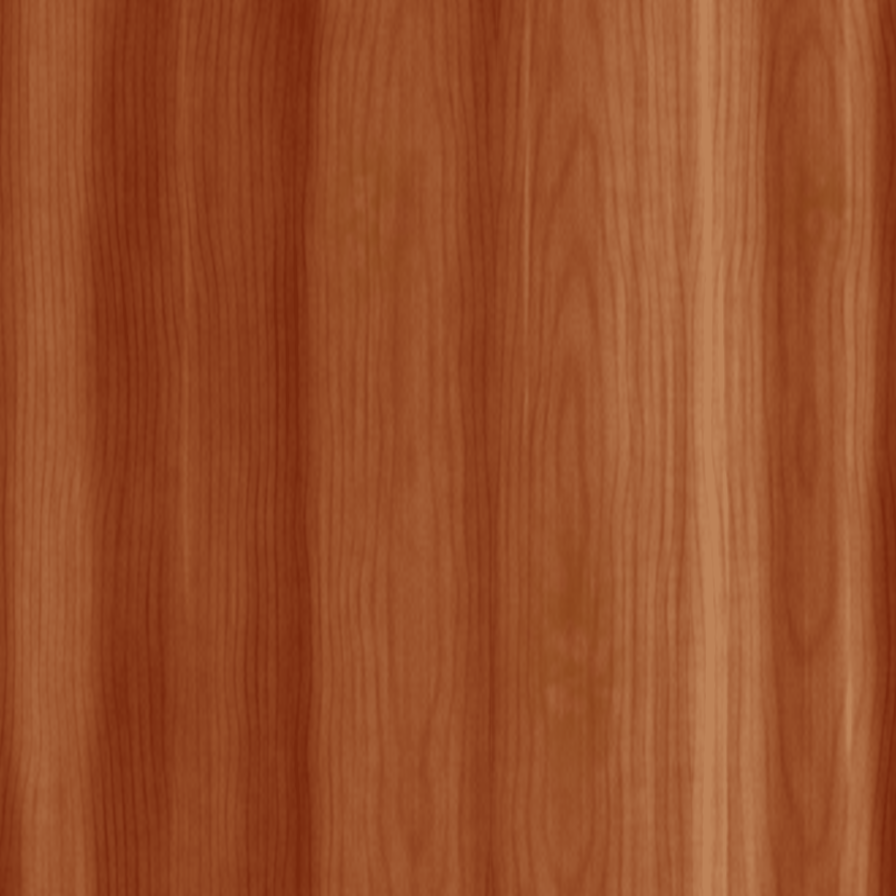
A Shadertoy shader for this texture:

```glsl
const vec3 DEEP_RED = vec3(0.475, 0.160, 0.052);
const vec3 CHERRY = vec3(0.600, 0.310, 0.160);
const vec3 SAPWOOD = vec3(0.720, 0.480, 0.315);
const vec3 STAIN = vec3(0.540, 0.270, 0.085);

const float RING_DENSITY = 88.0;
const float RING_DEPTH = 0.17;
const float HEART_STRETCH = 0.085;
const float HEART_CORE = 0.028;
const float BAND_DRIFT = 0.016;
const float FIBRE_DEPTH = 0.13;
const float SPECK_DEPTH = 0.09;
const float RIB_COUNT = 105.0;

// Lightness of the board at even steps from left to right
const int BAND_COUNT = 25;
const float BANDS[BAND_COUNT] = float[](
    0.22, 0.58, 0.54, 0.20, 0.15, 0.32, 0.34, 0.22, 0.06,
    0.52, 0.58, 0.50, 0.50, 0.27, 0.46, 0.58, 0.60, 0.72,
    0.62, 0.86, 0.80, 0.40, 0.52, 0.76, 0.10);

// Centres of the arched growth rings
const vec2 HEARTS[3] = vec2[](vec2(0.46, 0.48), vec2(0.64, 0.30), vec2(0.90, 0.52));

// Pale streaks: x, half width, lower end, strength
const vec4 STREAKS[6] = vec4[](
    vec4(0.588, 0.0035, 0.48, 0.38), vec4(0.208, 0.0030, 0.30, 0.20),
    vec4(0.748, 0.0060, -0.2, 0.22), vec4(0.790, 0.0050, -0.2, 0.24),
    vec4(0.808, 0.0030, -0.2, 0.22), vec4(0.948, 0.0040, 0.10, 0.26));

// Stained patches: centre, radii
const vec4 PATCHES[3] = vec4[](
    vec4(0.415, 0.76, 0.045, 0.10), vec4(0.640, 0.27, 0.055, 0.13),
    vec4(0.915, 0.77, 0.040, 0.06));

float hash(vec2 p) {
    vec3 q = fract(vec3(p.xyx) * 0.1031);
    q += dot(q, q.yzx + 33.33);
    return fract((q.x + q.y) * q.z);
}

float noise(vec2 p) {
    vec2 cell = floor(p), f = fract(p);
    f = f * f * (3.0 - 2.0 * f);
    return mix(mix(hash(cell), hash(cell + vec2(1, 0)), f.x),
               mix(hash(cell + vec2(0, 1)), hash(cell + vec2(1, 1)), f.x), f.y);
}

// Noise centred on zero
float grain(vec2 p) { return noise(p) - 0.5; }

float bandTone(float x) {
    float s = clamp(x, 0.0, 0.9999) * float(BAND_COUNT - 1);
    int i = int(s);
    return mix(BANDS[i], BANDS[i + 1], smoothstep(0.1, 0.9, fract(s)));
}

// Dark late-wood lines, stretched into tall arches around each heart
float ringLines(vec2 p) {
    float reach = 10.0;
    for (int i = 0; i < 3; i++) {
        vec2 d = p - HEARTS[i];
        reach = min(reach, length(vec3(d.x, d.y * HEART_STRETCH, HEART_CORE)));
    }
    float wobble = 0.024 * grain(p * vec2(9.0, 3.5)) + 0.007 * grain(p * vec2(35.0, 12.0));
    float u = (reach + wobble) * RING_DENSITY;
    float strength = 0.35 + 0.65 * noise(vec2(u * 0.7, p.y * 3.0));
    return pow(0.5 + 0.5 * cos(6.28318 * u), 3.0) * strength;
}

float paleStreaks(vec2 p) {
    float glow = 0.0;
    for (int i = 0; i < 6; i++) {
        vec4 s = STREAKS[i];
        float x = p.x - s.x - 0.008 * grain(vec2(s.x * 90.0, p.y * 3.0));
        float along = smoothstep(s.z, s.z + 0.08, p.y) * (1.0 - smoothstep(0.86, 1.15, p.y));
        along *= 0.45 + 0.8 * noise(vec2(s.x * 70.0, p.y * 5.0));
        glow += s.w * along * exp(-x * x / (s.y * s.y));
    }
    return glow;
}

float stainMask(vec2 p) {
    float mask = 0.0;
    for (int i = 0; i < 3; i++) {
        vec2 d = (p - PATCHES[i].xy) / PATCHES[i].zw;
        mask = max(mask, exp(-dot(d, d)));
    }
    float ragged = 0.6 * noise(p * vec2(45.0, 28.0)) + 0.4 * noise(p * vec2(110.0, 75.0));
    return mask * smoothstep(0.25, 0.7, ragged);
}

vec3 woodColour(float tone) {
    vec3 dark = mix(DEEP_RED, CHERRY, clamp(tone * 2.0, 0.0, 1.0));
    return mix(dark, SAPWOOD, clamp(tone * 2.0 - 1.0, 0.0, 1.2));
}

void mainImage(out vec4 fragColor, in vec2 fragCoord) {
    vec2 p = fragCoord / iResolution.xy;

    // Broad bands with a slow vertical drift
    float drift = BAND_DRIFT * grain(vec2(p.x * 6.0, p.y * 3.0));
    float tone = bandTone(p.x + drift);
    tone += 0.14 * grain(p * vec2(38.0, 1.5)) + 0.10 * grain(p * vec2(7.0, 5.0));

    // Streaky sapwood with faint cross ribs on the right
    float sap = smoothstep(0.66, 0.72, p.x) * (1.0 - smoothstep(0.83, 0.87, p.x));
    tone += sap * 0.30 * grain(p * vec2(130.0, 1.8));
    tone += sap * 0.06 * grain(vec2(p.x * 40.0, p.y * RIB_COUNT));
    tone += paleStreaks(p);

    // Growth rings, fibres and pores
    tone += RING_DEPTH * (0.22 - ringLines(p));
    tone += FIBRE_DEPTH * grain(p * vec2(230.0, 9.0));
    tone += SPECK_DEPTH * grain(p * vec2(330.0, 170.0));
    tone += 0.06 * grain(p * vec2(60.0, 45.0));

    vec3 colour = mix(woodColour(tone), STAIN, 0.55 * stainMask(p));
    fragColor = vec4(colour, 1.0);
}
```
